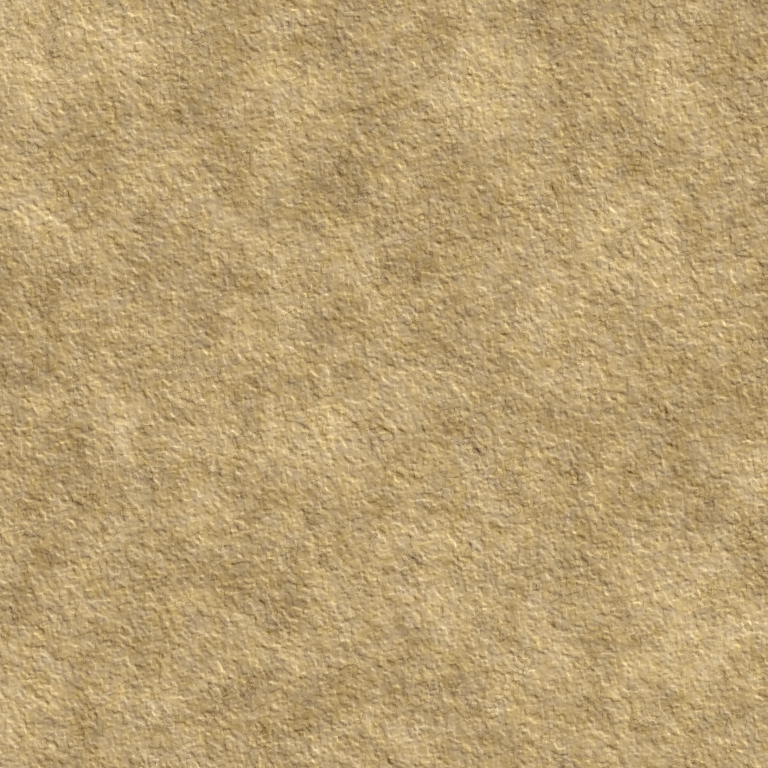
A WebGL 2 fragment shader for this texture:

```glsl
#version 300 es
precision highp float;
// Rough sandy parchment: soft cloudy mottling under a fine embossed grain,
// with sparse short creases. All layers are built from cellular noise:
// blended cells for mottling and grain height, cell borders for creases.

#define BASE_COLOR    vec3(0.733, 0.633, 0.454)
#define TONE_AXIS     vec3(1.0, 0.99, 0.87)
#define TINT_AXIS     vec3(-0.01, 0.0, 0.04)
#define MOTTLE_SCALE  8.5
#define MOTTLE_AMOUNT 0.08
#define GRAIN_SCALE   120.0
#define GRAIN_AMOUNT  0.25
#define LIGHT_OFFSET  vec2(0.0014, 0.0021)
#define CREASE_SCALE  55.0
#define CREASE_WIDTH  0.16
#define CREASE_AMOUNT 0.085

uniform vec2 u_resolution;
out vec4 fragColor;

const mat2 OCTAVE_TURN = mat2(0.8, 0.6, -0.6, 0.8);

// Three random values per cell: feature point (xy) and cell value (z).
vec3 hash3(vec2 cell) {
    vec3 p = fract(cell.xyx * vec3(0.1031, 0.1030, 0.0973));
    p += dot(p, p.yxz + 33.33);
    return fract((p.xxy + p.yzz) * p.zyx);
}

// Cell values blended by distance to their points, centred on zero.
float softCells(vec2 p) {
    vec2 cell = floor(p), local = p - cell;
    float sum = 0.0, total = 0.0;
    for (int y = -1; y <= 1; y++) {
        for (int x = -1; x <= 1; x++) {
            vec2 neighbour = vec2(x, y);
            vec3 rnd = hash3(cell + neighbour);
            vec2 d = neighbour + rnd.xy - local;
            float weight = exp(-6.0 * dot(d, d));
            sum += weight * (rnd.z - 0.5);
            total += weight;
        }
    }
    return sum / total;
}

// Gap between the two nearest feature points; zero on cell borders.
float cellBorder(vec2 p) {
    vec2 cell = floor(p), local = p - cell;
    float nearest = 8.0, second = 8.0;
    for (int y = -1; y <= 1; y++) {
        for (int x = -1; x <= 1; x++) {
            vec2 neighbour = vec2(x, y);
            float d = length(neighbour + hash3(cell + neighbour).xy - local);
            second = min(second, max(nearest, d));
            nearest = min(nearest, d);
        }
    }
    return second - nearest;
}

// Layered soft cells, each octave turned and about twice as fine.
float layeredCells(vec2 p, int octaves, float gain) {
    float sum = 0.0, amplitude = 1.0;
    for (int i = 0; i < octaves; i++) {
        sum += amplitude * softCells(p);
        p = OCTAVE_TURN * p * 1.93 + 17.3;
        amplitude *= gain;
    }
    return sum;
}

float grainHeight(vec2 uv) {
    return layeredCells(uv * GRAIN_SCALE + 5.0, 2, 0.75);
}

// Broken, wavering dark lines.
float creases(vec2 uv) {
    vec2 p = uv * CREASE_SCALE;
    vec2 warp = vec2(softCells(p * 1.9 + 41.0), softCells(p * 1.9 + 73.0));
    float line = 1.0 - smoothstep(0.0, CREASE_WIDTH, cellBorder(p + warp));
    return line * smoothstep(0.0, 0.3, softCells(p * 0.8 + 29.0));
}

void main() {
    vec2 uv = gl_FragCoord.xy / min(u_resolution.x, u_resolution.y);

    // Cloudy light and dark patches.
    float mottle = layeredCells(uv * MOTTLE_SCALE + 3.0, 5, 0.9);

    // Grain lit from the upper right.
    float relief = grainHeight(uv - LIGHT_OFFSET * 0.5)
                 - grainHeight(uv + LIGHT_OFFSET * 0.5);

    float tone = MOTTLE_AMOUNT * mottle + GRAIN_AMOUNT * relief
               - CREASE_AMOUNT * creases(uv);

    // Faint drift between warm ochre and greyer sand.
    float tint = layeredCells(uv * 65.0 + 61.0, 2, 0.9);

    vec3 color = BASE_COLOR + TONE_AXIS * tone + TINT_AXIS * tint;
    fragColor = vec4(clamp(color, 0.0, 1.0), 1.0);
}
```
